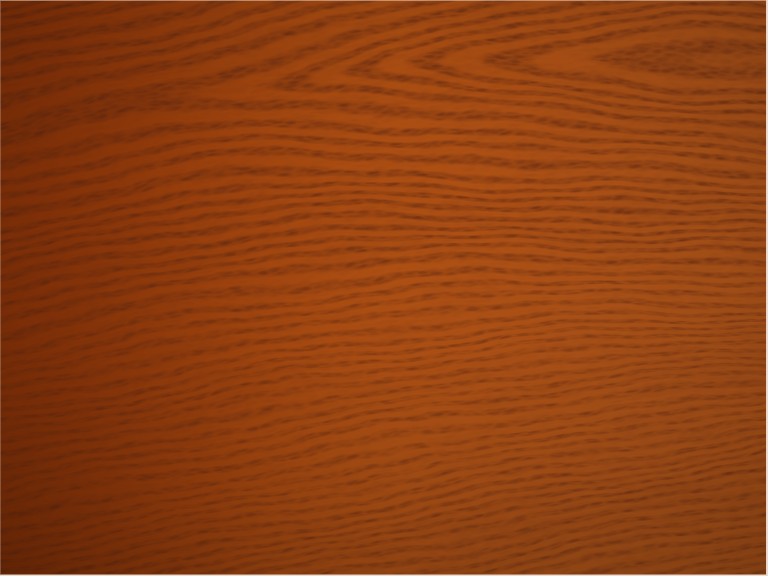
Give the GLSL for this texture, as a Shadertoy shader.

```glsl
// Stained oak veneer: growth rings run along a bent height field with a
// cathedral figure near the top. Stretched cellular noise makes the pores
// and fibres; a soft off-centre light and a thin pale rim finish the board.

const vec3 RED_STAIN = vec3(0.585, 0.215, 0.030);
const vec3 AMBER     = vec3(0.685, 0.310, 0.072);
const vec3 TAN       = vec3(0.665, 0.325, 0.100);
const vec3 PORE      = vec3(0.400, 0.165, 0.065);
const vec3 RIM       = vec3(0.930, 0.860, 0.810);

vec2 hash2(vec2 cell) {
    vec2 k = vec2(dot(cell, vec2(127.1, 311.7)), dot(cell, vec2(269.5, 183.3)));
    return fract(sin(k) * 43758.547);
}

// Strongest soft blob among neighbouring cells, each with a random weight.
float cellBlobs(vec2 p, float radius) {
    vec2 base = floor(p);
    float best = 0.0;
    for (int j = -1; j <= 1; j++) {
        for (int i = -1; i <= 1; i++) {
            vec2 cell = base + vec2(i, j);
            vec2 center = cell + hash2(cell);
            float weight = 0.3 + 0.7 * hash2(cell + 57.0).x;
            float blob = 1.0 - smoothstep(0.1, radius, length(p - center));
            best = max(best, weight * blob);
        }
    }
    return best;
}

// Gentle waviness shared by all fibres.
float waviness(vec2 p) {
    return 0.0045 * sin(9.0 * p.x + 19.0 * p.y)
         + 0.0030 * sin(17.0 * p.x - 31.0 * p.y + 1.3)
         + 0.0014 * sin(41.0 * p.x + 67.0 * p.y + 4.0);
}

// Straightened height: fibres climb to the right, levelling off higher up.
float fibreHeight(vec2 p) {
    float upperBend = 0.24 * p.x - 0.11 * p.x * p.x;
    float lowerBend = 0.17 * p.x;
    float bend = mix(lowerBend, upperBend, smoothstep(0.15, 0.60, p.y));
    return p.y - bend + waviness(p);
}

// Ring field: folded about the axis, so arches open to the right.
float ringField(float x, float offset) {
    float arch = 0.13 * smoothstep(0.25, 1.25, x) * exp(-12.0 * offset * offset);
    return sqrt(offset * offset + 0.0003) - arch;
}

// Dark late wood, with irregular spacing and width.
float ringBands(float field, float x) {
    float phase = 36.0 * field + 12.0 * field * field;
    phase += 0.28 * sin(23.0 * field + 1.0) + 0.16 * sin(61.0 * field + 2.0 * x);
    float wave = 0.5 + 0.5 * sin(6.2832 * phase);
    return smoothstep(0.15, 0.95, wave);
}

vec3 stainColor(vec2 uv) {
    vec3 stain = mix(RED_STAIN, AMBER, smoothstep(-0.05, 0.55, uv.x));
    float fade = smoothstep(0.45, 1.10, uv.x + 0.25 * (1.0 - uv.y));
    return mix(stain, TAN, 0.75 * fade);
}

float lighting(vec2 uv) {
    vec2 c = uv - vec2(0.60, 0.60);
    return 1.0 - 0.52 * c.x * c.x - 0.45 * c.y * c.y;
}

// Pale rim, widest at the right and the bottom.
float rimMask(vec2 p, float aspect, float soft) {
    float side = min(p.x + 0.0015, aspect - p.x - 0.0012);
    float ends = min(p.y - 0.0005, 1.0 - p.y + 0.0012);
    return 1.0 - smoothstep(0.0, soft, min(side, ends) - 0.0012);
}

void mainImage(out vec4 fragColor, in vec2 fragCoord) {
    vec2 uv = fragCoord / iResolution.xy;
    vec2 p = fragCoord / iResolution.y;
    float aspect = iResolution.x / iResolution.y;

    // Growth rings, clearest in the upper half
    float height = fibreHeight(p);
    float field = ringField(p.x, height - 0.77);
    float bands = ringBands(field, p.x);
    float clarity = mix(0.55, 1.0, smoothstep(0.35, 0.65, uv.y));

    // Pores gather inside the rings; fibres cover everything
    float pores = cellBlobs(vec2(36.0 * p.x, 125.0 * height), 0.65);
    float finePores = cellBlobs(vec2(62.0 * p.x + 9.0, 190.0 * height), 0.70);
    float fibres = cellBlobs(vec2(7.0 * p.x + 3.0, 95.0 * height), 0.90);
    float broad = sin(15.0 * field + 1.5 * p.x) * sin(7.0 * height + 2.0 * p.x);

    float poreGate = mix(0.22, 1.0, bands) * mix(0.8, 1.0, clarity);
    float dark = 0.24 * bands * clarity + 0.36 * pores * poreGate;
    dark += 0.17 * finePores * poreGate + 0.10 * (fibres - 0.4) + 0.035 * broad;

    // Stain, light and rim
    vec3 color = mix(stainColor(uv), PORE, clamp(dark, 0.0, 0.85));
    color *= lighting(uv);
    color = mix(color, RIM, rimMask(p, aspect, 1.0 / iResolution.y));
    fragColor = vec4(color, 1.0);
}
```
